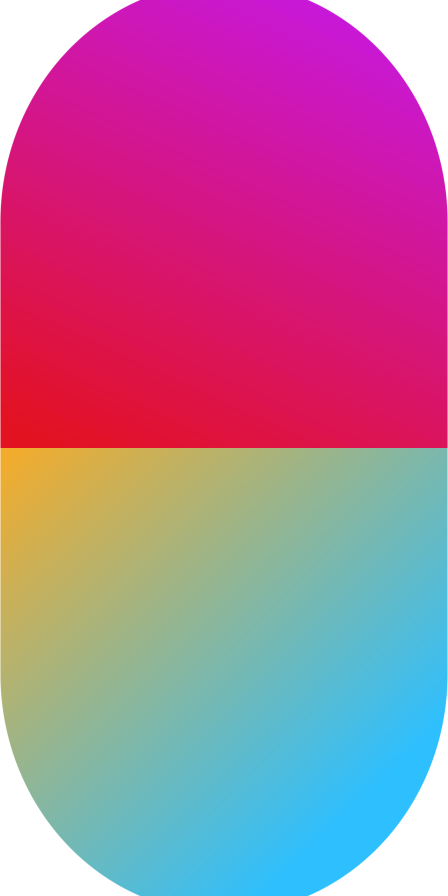
A WebGL 1 fragment shader for this background:

```glsl
precision highp float;
// A tall capsule on white, cut in two by a level seam: red to violet above,
// amber to sky blue below. Each half is a slanted linear gradient, and the
// outline is a pair of straight sides closed by half ellipses.
uniform vec2 u_resolution;

// Approximate signed distance to the capsule; its rounded ends overrun the canvas.
float capsule(vec2 p) {
  vec2 radii = vec2(0.499, 0.534);
  vec2 q = vec2(p.x, max(abs(p.y) - 0.505, 0.0)) / radii;
  float r = length(q);
  return r * (r - 1.0) / max(length(q / radii), 0.001);
}

// Position along a gradient that runs from start to end, clamped to 0..1.
float ramp(vec2 p, vec2 direction, float start, float end) {
  return clamp((dot(p, direction) - start) / (end - start), 0.0, 1.0);
}

void main() {
  // Canvas widths, with the origin at the left end of the seam
  vec2 p = gl_FragCoord.xy / u_resolution * vec2(1.0, 2.0) - vec2(0.0, 1.0);
  float pixel = 1.0 / min(u_resolution.x, u_resolution.y * 0.5);

  // Upper and lower gradients
  vec3 upper = mix(vec3(0.89, 0.07, 0.13), vec3(0.785, 0.095, 0.85),
                   ramp(p, vec2(0.42, 0.91), 0.06, 1.20));
  vec3 lower = mix(vec3(0.945, 0.675, 0.18), vec3(0.18, 0.75, 1.0),
                   ramp(p, vec2(0.70, -0.714), 0.03, 1.13));

  // Seam and outline
  vec3 fill = mix(lower, upper, smoothstep(-0.5, 0.5, p.y / pixel));
  float inside = 1.0 - smoothstep(-0.75, 0.75, capsule(p - vec2(0.5, 0.0)) / pixel);
  gl_FragColor = vec4(mix(vec3(1.0), fill, inside), 1.0);
}
```
